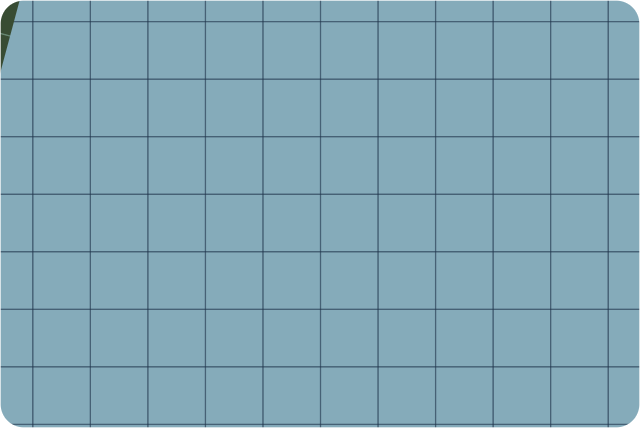
This pattern is drawn by a Shadertoy shader. Its source:

```glsl
// A pale blue rounded card ruled with a thin, dark square grid, on white.
// A tilted green sheet with one pale rule shows at its top left corner.
// Lines use box-filtered coverage; lengths are fractions of canvas width.

// Share of a filter footprint covered by a line at signed distance d
float lineCoverage(float d, float width, float footprint) {
    float nearEdge = max(d - 0.5 * footprint, -0.5 * width);
    float farEdge = min(d + 0.5 * footprint, 0.5 * width);
    return clamp((farEdge - nearEdge) / footprint, 0.0, 1.0);
}

// Share of a pixel inside a shape with signed distance d
float fillCoverage(float d, float pixel) {
    return clamp(0.5 - d / pixel, 0.0, 1.0);
}

float roundedBox(vec2 p, vec2 halfSize, float radius) {
    vec2 q = abs(p) - halfSize + radius;
    return length(max(q, 0.0)) + min(max(q.x, q.y), 0.0) - radius;
}

// Signed offset to the nearest line of a repeating set
vec2 gridOffset(vec2 p, float spacing) {
    return (fract(p / spacing + 0.5) - 0.5) * spacing;
}

void mainImage(out vec4 fragColor, in vec2 fragCoord) {
    float pixel = 1.0 / iResolution.x;
    float soft = 1.4 * pixel; // line filter, a little wider than a pixel
    vec2 size = iResolution.xy * pixel;
    vec2 p = vec2(fragCoord.x, iResolution.y - fragCoord.y) * pixel; // y runs down

    // Square grid
    vec2 offset = gridOffset(p - vec2(0.0513, 0.0338), 0.0899);
    float vertical = lineCoverage(offset.x, 0.00135, soft);
    float horizontal = lineCoverage(offset.y, 0.00135, soft);
    float grid = 1.0 - (1.0 - vertical) * (1.0 - horizontal);
    vec3 color = mix(vec3(0.52, 0.67, 0.73), vec3(0.12, 0.20, 0.29), grid);

    // Tilted sheet and its rule
    vec2 across = vec2(cos(radians(15.0)), sin(radians(15.0)));
    vec2 along = vec2(-across.y, across.x);
    float rule = lineCoverage(dot(p, along) - 0.0503, 0.0013, soft);
    vec3 sheet = mix(vec3(0.22, 0.30, 0.20), vec3(0.52, 0.67, 0.60), rule);
    color = mix(color, sheet, fillCoverage(dot(p, across) - 0.0298, pixel));

    // Rounded card on white
    float card = roundedBox(p - 0.5 * size, 0.5 * size - 0.00105, 0.036);
    color = mix(vec3(1.0), color, fillCoverage(card, pixel));

    fragColor = vec4(color, 1.0);
}
```
